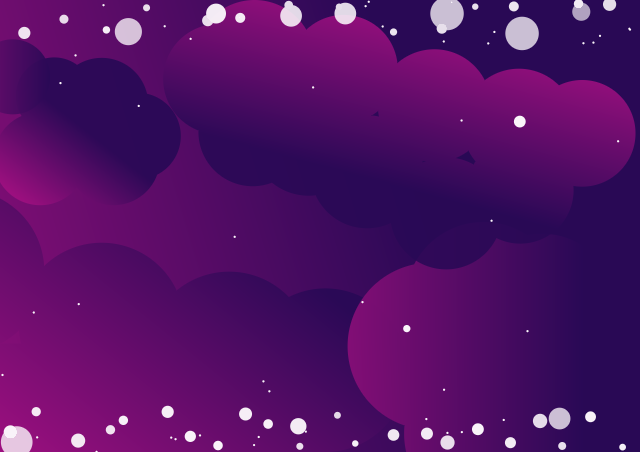
This background is drawn by a Shadertoy shader. Its source:

```glsl
const vec3 NIGHT = vec3(0.16, 0.035, 0.335);
const vec3 MAGENTA = vec3(0.62, 0.06, 0.50);
const vec3 SNOW = vec3(0.98, 0.96, 0.98);
const float CLOUD_ALPHA = 0.93;
const float MAIN_ALPHA = 0.88;
const float TOP_FLAKES = 14.0;
const float BOTTOM_FLAKES = 22.0;
const float SPECKS = 44.0;
const float SPECK_RADIUS = 0.0024;

// Cloud lobes: centre and radius, in canvas heights
const vec3 MAIN_LOBES[11] = vec3[](
    vec3(0.483, 0.825, 0.122), vec3(0.563, 0.867, 0.133), vec3(0.760, 0.847, 0.120),
    vec3(0.961, 0.766, 0.125), vec3(1.148, 0.723, 0.125), vec3(1.288, 0.705, 0.118),
    vec3(1.151, 0.579, 0.118), vec3(0.987, 0.528, 0.124), vec3(0.812, 0.620, 0.125),
    vec3(0.683, 0.696, 0.129), vec3(0.559, 0.708, 0.120));
const vec3 LOW_LOBES[4] = vec3[](
    vec3(-0.083, 0.400, 0.181), vec3(0.225, 0.280, 0.183),
    vec3(0.507, 0.216, 0.183), vec3(0.720, 0.181, 0.181));
const vec3 RIGHT_LOBES[4] = vec3[](
    vec3(0.954, 0.234, 0.185), vec3(1.070, 0.336, 0.173),
    vec3(1.079, 0.041, 0.185), vec3(1.199, 0.317, 0.166));
const vec3 LEFT_LOBES[5] = vec3[](
    vec3(0.089, 0.649, 0.103), vec3(0.251, 0.649, 0.103), vec3(0.304, 0.699, 0.096),
    vec3(0.225, 0.769, 0.103), vec3(0.120, 0.788, 0.085));
const vec3 SMALL_LOBE = vec3(0.028, 0.830, 0.083);

// Large discs: centre, radius, opacity
const vec4 DISCS[12] = vec4[](
    vec4(0.284, 0.930, 0.030, 0.78), vec4(0.644, 0.965, 0.024, 0.88),
    vec4(0.764, 0.970, 0.024, 0.88), vec4(0.989, 0.970, 0.037, 0.77),
    vec4(1.155, 0.926, 0.037, 0.77), vec4(1.286, 0.974, 0.020, 0.65),
    vec4(0.478, 0.970, 0.022, 0.96), vec4(0.037, 0.022, 0.035, 0.80),
    vec4(1.238, 0.074, 0.024, 0.77), vec4(0.660, 0.057, 0.018, 0.96),
    vec4(1.150, 0.731, 0.013, 1.00), vec4(0.900, 0.273, 0.008, 1.00));

#define JOIN(d, lobes) for (int i = 0; i < lobes.length(); i++) d = min(d, circle(p, lobes[i]))

vec2 hash2(float n) {
    vec3 q = fract(vec3(n) * vec3(0.1031, 0.1030, 0.0973));
    q += dot(q, q.yzx + 33.33);
    return fract((q.xx + q.yz) * q.zy);
}

float circle(vec2 p, vec3 lobe) {
    return length(p - lobe.xy) - lobe.z;
}

float cover(float d) {
    return clamp(0.5 - d * iResolution.y, 0.0, 1.0);
}

// Linear gradient from magenta to night between two points
vec3 ramp(vec2 p, vec2 from, vec2 to) {
    vec2 axis = to - from;
    return mix(MAGENTA, NIGHT, clamp(dot(p - from, axis) / dot(axis, axis), 0.0, 1.0));
}

// Row of jittered flakes inside a horizontal band
float flakes(vec2 p, float count, float base, float height, float seed) {
    float width = iResolution.x / iResolution.y;
    float mask = 0.0;
    for (float i = 0.0; i < count; i++) {
        vec2 place = hash2(i + seed);
        vec2 look = hash2(i + seed + 71.0);
        vec2 centre = vec2((i + 0.2 + 0.6 * place.x) / count * width, base + height * place.y);
        float radius = mix(0.007, 0.016, look.x);
        mask = max(mask, cover(circle(p, vec3(centre, radius))) * mix(0.88, 1.0, look.y));
    }
    return mask;
}

// Tiny specks, half of them gathered near the top and bottom
float specks(vec2 p) {
    float width = iResolution.x / iResolution.y;
    float mask = 0.0;
    for (float i = 0.0; i < SPECKS; i++) {
        vec2 place = hash2(i + 211.0);
        float band = mod(i, 4.0);
        if (band < 1.0) place.y = 0.10 * place.y;
        else if (band < 2.0) place.y = 1.0 - 0.10 * place.y;
        place.x *= width;
        mask = max(mask, cover(circle(p, vec3(place, SPECK_RADIUS))));
    }
    return mask;
}

void mainImage(out vec4 fragColor, in vec2 fragCoord) {
    vec2 p = fragCoord / iResolution.y;
    vec3 color = ramp(p, vec2(-0.22, -0.066), vec2(1.016, 0.305));

    // Upper left clouds
    float left = 1e3;
    JOIN(left, LEFT_LOBES);
    color = mix(color, ramp(p, vec2(0.046, 0.557), vec2(0.175, 0.723)), CLOUD_ALPHA * cover(left));
    vec3 smallTone = ramp(p, vec2(-0.17, 0.83), vec2(0.11, 0.83));
    color = mix(color, smallTone, CLOUD_ALPHA * cover(circle(p, SMALL_LOBE)));

    // Lower left and lower right clouds, filled down to the edge
    float low = max(p.x - 0.72, p.y - 0.24);
    JOIN(low, LOW_LOBES);
    color = mix(color, ramp(p, vec2(0.0), vec2(0.439, 0.570)), CLOUD_ALPHA * cover(low));
    float right = max(1.07 - p.x, p.y - 0.336);
    JOIN(right, RIGHT_LOBES);
    color = mix(color, ramp(p, vec2(0.646, 0.0), vec2(1.29, 0.0)), CLOUD_ALPHA * cover(right));

    // Main cloud
    float main_ = 1e3;
    JOIN(main_, MAIN_LOBES);
    color = mix(color, ramp(p, vec2(0.296, 1.095), vec2(0.208, 0.769)), MAIN_ALPHA * cover(main_));

    // Snow
    float snow = max(flakes(p, TOP_FLAKES, 0.925, 0.07, 5.0), flakes(p, BOTTOM_FLAKES, 0.01, 0.08, 37.0));
    snow = max(snow, specks(p));
    for (int i = 0; i < DISCS.length(); i++)
        snow = max(snow, DISCS[i].w * cover(circle(p, DISCS[i].xyz)));
    fragColor = vec4(mix(color, SNOW, snow), 1.0);
}
```
